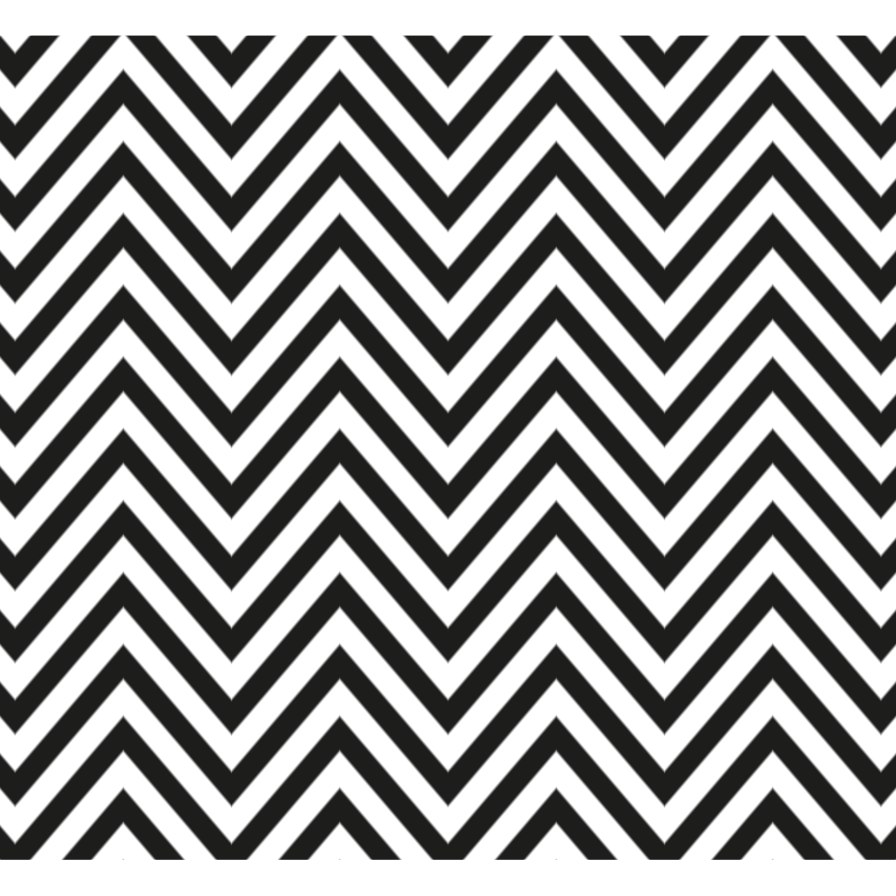
Reproduce this pattern procedurally as a Shadertoy shader.

```glsl
// Black chevron stripes on white, cut off flat by plain margins above and below.
// A triangle wave shifts the height of each point; repeating that height gives
// the stripes, and the slope turns vertical gaps into true distances.

const vec3 PAPER = vec3(1.0);
const vec3 INK = vec3(0.112, 0.112, 0.108);

const float ZIGZAG_PITCH = 0.2416;    // valley to valley
const float ZIGZAG_HEIGHT = 0.1418;   // valley to peak
const float STRIPE_PITCH = 0.0802;    // stripe to stripe, vertically
const float STRIPE_HEIGHT = 0.0384;   // vertical thickness of the ink
const vec2 VALLEY = vec2(0.5, 0.9216); // centre of the top middle valley
const vec2 BAND = vec2(0.0404, 0.9603); // lower and upper cut
const float SOFTNESS = 0.0021;

// 0 at whole multiples of the pitch, 1 halfway between them
float triangleWave(float x, float pitch) {
    return 1.0 - abs(2.0 * fract(x / pitch) - 1.0);
}

// Signed distance from x to the nearest multiple of the pitch
float repeatCentred(float x, float pitch) {
    return x - pitch * round(x / pitch);
}

// Distance to the edge of the nearest chevron stripe, negative inside
float chevronDistance(vec2 p) {
    float slope = 2.0 * ZIGZAG_HEIGHT / ZIGZAG_PITCH;
    float level = p.y - ZIGZAG_HEIGHT * triangleWave(p.x, ZIGZAG_PITCH);
    float gap = abs(repeatCentred(level, STRIPE_PITCH)) - 0.5 * STRIPE_HEIGHT;
    return gap / sqrt(1.0 + slope * slope);
}

// Distance to a horizontal band, negative inside
float bandDistance(float y, vec2 limits) {
    return max(limits.x - y, y - limits.y);
}

// Smooth coverage of a shape given its signed distance
float coverage(float dist, float softness) {
    return 1.0 - smoothstep(-softness, softness, dist);
}

void mainImage(out vec4 fragColor, in vec2 fragCoord) {
    vec2 uv = fragCoord / iResolution.xy;
    float pixel = 1.0 / min(iResolution.x, iResolution.y);

    float stripes = coverage(chevronDistance(uv - VALLEY), max(SOFTNESS, pixel));
    float band = coverage(bandDistance(uv.y, BAND), 0.75 * pixel);

    fragColor = vec4(mix(PAPER, INK, stripes * band), 1.0);
}
```
